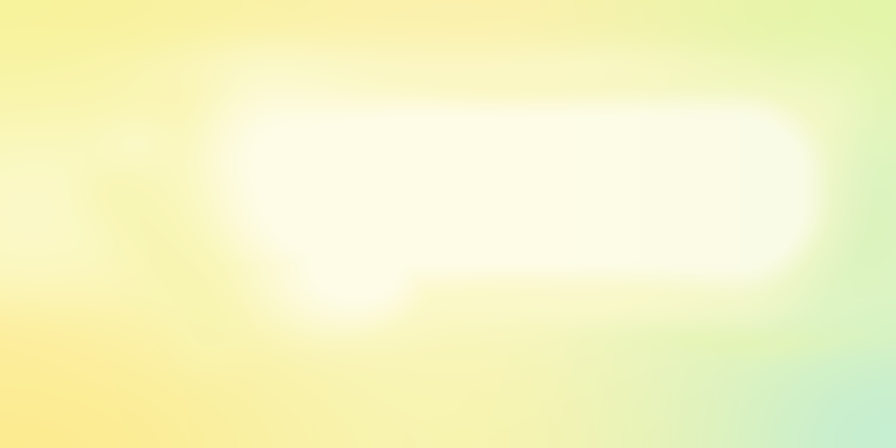
Reproduce this background procedurally as a WebGL 2 fragment shader.

```glsl
#version 300 es
precision highp float;

uniform vec2 u_resolution;
out vec4 outColor;

// Backdrop colours: left, centre and right of each row
const vec3 TOP_LEFT = vec3(0.97, 0.95, 0.61);
const vec3 TOP_MID = vec3(0.985, 0.945, 0.68);
const vec3 TOP_RIGHT = vec3(0.89, 0.96, 0.66);
const vec3 MID_LEFT = vec3(0.98, 0.97, 0.74);
const vec3 MID_MID = vec3(0.98, 0.97, 0.77);
const vec3 MID_RIGHT = vec3(0.87, 0.96, 0.76);
const vec3 LOW_LEFT = vec3(0.99, 0.92, 0.56);
const vec3 LOW_MID = vec3(0.97, 0.955, 0.69);
const vec3 LOW_RIGHT = vec3(0.82, 0.945, 0.77);

// Wash colours
const vec3 CREAM = vec3(0.985, 0.975, 0.80);
const vec3 LEMON = vec3(0.97, 0.96, 0.69);
const vec3 AMBER = vec3(0.99, 0.925, 0.59);
const vec3 LIME = vec3(0.90, 0.96, 0.70);
const vec3 LEAF = vec3(0.86, 0.95, 0.74);
const vec3 MINT = vec3(0.77, 0.93, 0.82);
const vec3 CORE_WARM = vec3(0.995, 0.988, 0.905);
const vec3 CORE_COOL = vec3(0.98, 0.985, 0.90);

// Bright core, in units of canvas height
const vec2 CORE_CENTER = vec2(1.17, 0.575);
const vec2 CORE_HALF = vec2(0.65, 0.205);
const float CORE_RADIUS = 0.17;
const float CORE_SLANT = 0.32;
const float CORE_SOFTNESS = 0.045;
const vec2 BULGE_CENTER = vec2(0.79, 0.41);
const float BULGE_RADIUS = 0.125;

const float WARP_SCALE = 3.5;
const float WARP_AMOUNT = 0.035;

float hash(vec2 cell) {
    vec3 h = fract(vec3(cell.xyx) * 0.1031);
    h += dot(h, h.yzx + 33.33);
    return fract((h.x + h.y) * h.z);
}

float noise(vec2 p) {
    vec2 cell = floor(p);
    vec2 f = fract(p);
    f = f * f * (3.0 - 2.0 * f);
    return mix(mix(hash(cell), hash(cell + vec2(1, 0)), f.x),
               mix(hash(cell + vec2(0, 1)), hash(cell + vec2(1, 1)), f.x), f.y);
}

float glow(vec2 p, vec2 center, vec2 radius) {
    vec2 d = (p - center) / radius;
    return exp(-dot(d, d));
}

float roundedBox(vec2 p, vec2 halfSize, float radius) {
    vec2 q = abs(p) - halfSize + radius;
    return length(max(q, 0.0)) + min(max(q.x, q.y), 0.0) - radius;
}

float segment(vec2 p, vec2 a, vec2 b) {
    vec2 ab = b - a;
    return length(p - a - ab * clamp(dot(p - a, ab) / dot(ab, ab), 0.0, 1.0));
}

vec3 row(vec3 left, vec3 middle, vec3 right, float x) {
    return mix(mix(left, middle, smoothstep(0.0, 0.5, x)), right, smoothstep(0.5, 1.0, x));
}

vec3 backdrop(vec2 uv) {
    vec3 low = row(LOW_LEFT, LOW_MID, LOW_RIGHT, uv.x);
    vec3 mid = row(MID_LEFT, MID_MID, MID_RIGHT, uv.x);
    vec3 top = row(TOP_LEFT, TOP_MID, TOP_RIGHT, uv.x);
    return mix(mix(low, mid, smoothstep(0.0, 0.5, uv.y)), top, smoothstep(0.55, 1.0, uv.y));
}

// Negative inside the slanted core and its lower bulge
float coreDistance(vec2 p) {
    vec2 q = p - CORE_CENTER;
    q.x += CORE_SLANT * q.y * smoothstep(0.1, -0.6, q.x);
    float bulge = length((p - BULGE_CENTER) * vec2(0.8, 1.0)) - BULGE_RADIUS;
    return min(roundedBox(q, CORE_HALF, CORE_RADIUS), bulge);
}

void main() {
    vec2 uv = gl_FragCoord.xy / u_resolution;
    vec2 p = vec2(uv.x * 2.0, uv.y);
    vec2 wobble = vec2(noise(p * WARP_SCALE), noise(p * WARP_SCALE + 19.0)) - 0.5;
    vec2 w = p + WARP_AMOUNT * wobble;
    vec3 color = backdrop(uv);

    // Left washes
    color = mix(color, AMBER, 0.7 * glow(w, vec2(0.0, 0.22), vec2(0.25, 0.13)));
    color = mix(color, CREAM, 0.7 * glow(w, vec2(0.08, 0.52), vec2(0.18, 0.17)));
    float band = segment(w, vec2(0.29, 0.56), vec2(0.47, 0.28));
    color = mix(color, LEMON, 0.75 * smoothstep(0.16, 0.0, band));
    color = mix(color, CREAM, 0.6 * glow(w, vec2(0.31, 0.67), vec2(0.09, 0.08)));

    // Pale strokes around the core
    color = mix(color, CREAM, 0.7 * glow(w, vec2(0.65, 0.84), vec2(0.32, 0.07)));
    color = mix(color, CREAM, 0.6 * glow(w, vec2(1.25, 0.86), vec2(0.42, 0.06)));
    color = mix(color, CREAM, 0.7 * glow(w, vec2(1.3, 0.32), vec2(0.45, 0.07)));

    // Green washes on the right
    color = mix(color, LIME, 0.7 * glow(w, vec2(1.68, 0.235), vec2(0.28, 0.035)));
    color = mix(color, LEAF, 0.8 * glow(w, vec2(1.92, 0.49), vec2(0.12, 0.14)));
    color = mix(color, CREAM, 0.45 * glow(w, vec2(1.84, 0.76), vec2(0.13, 0.11)));
    color = mix(color, MINT, 0.9 * glow(w, vec2(2.0, 0.02), vec2(0.24, 0.17)));

    // Halo, then the bright core with a softer left side
    float d = coreDistance(w);
    color = mix(color, CREAM, 0.5 * smoothstep(0.14, 0.0, d));
    float softness = CORE_SOFTNESS * mix(2.2, 1.0, smoothstep(0.5, 1.0, p.x));
    vec3 core = mix(CORE_WARM, CORE_COOL, smoothstep(1.2, 1.8, p.x));
    color = mix(color, core, smoothstep(softness, -softness, d));

    outColor = vec4(color, 1.0);
}
```
